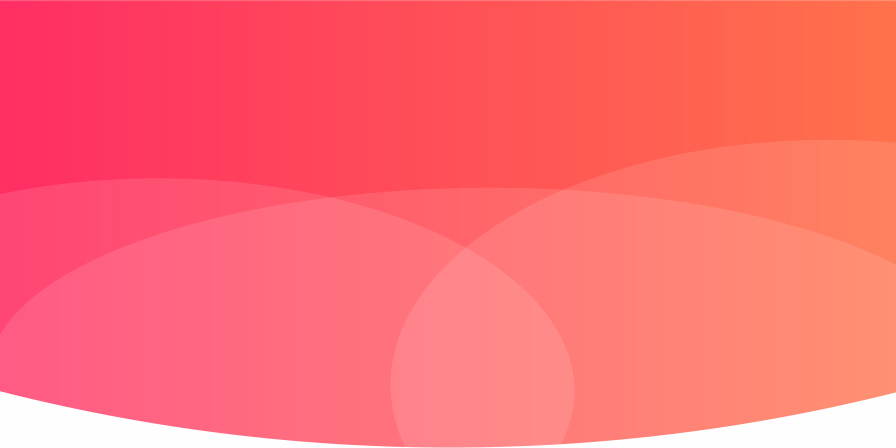
Give the GLSL for this background, as a WebGL 1 fragment shader.

```glsl
precision mediump float;
// A horizontal pink-to-orange gradient with three overlapping veils of
// translucent white ellipses, cut off below by a wide white arc.
// Ellipses use an approximate distance, so every edge is one pixel soft.

uniform vec2 u_resolution;

#define PINK vec3(1.0, 0.18, 0.39)
#define ORANGE vec3(1.0, 0.445, 0.295)
#define WHITE vec3(1.0, 0.995, 0.995)
#define VEIL_ALPHA 0.115
#define ARC_CENTER_X 1.005
#define ARC_RADIUS 4.08
#define RIM_WIDTH 0.0026
#define RIM_ALPHA 0.2

// Signed distance estimate to an axis-aligned ellipse, negative inside
float ellipseDistance(vec2 p, vec2 center, vec2 radii) {
  vec2 q = (p - center) / radii;
  float k = length(q);
  return k * (k - 1.0) / max(length(q / radii), 0.0001);
}

// Coverage of the region where the distance is negative
float coverage(float distance) {
  return clamp(0.5 - distance * u_resolution.y, 0.0, 1.0);
}

vec3 addVeil(vec3 color, vec2 p, vec2 center, vec2 radii) {
  float inside = coverage(ellipseDistance(p, center, radii));
  return mix(color, WHITE, VEIL_ALPHA * inside);
}

void main() {
  // The canvas spans 2 by 1 units
  vec2 uv = gl_FragCoord.xy / u_resolution;
  vec2 p = uv * vec2(2.0, 1.0);

  vec3 color = mix(PINK, ORANGE, uv.x);

  // Left, middle and right veils
  color = addVeil(color, p, vec2(0.352, 0.128), vec2(0.930, 0.474));
  color = addVeil(color, p, vec2(1.094, 0.164), vec2(1.120, 0.417));
  color = addVeil(color, p, vec2(1.849, 0.141), vec2(0.977, 0.547));

  // Faint light rim along the top
  color = mix(color, WHITE, RIM_ALPHA * coverage(1.0 - RIM_WIDTH - p.y));

  // White below the arc
  vec2 arcCenter = vec2(ARC_CENTER_X, ARC_RADIUS + 0.001);
  float panel = coverage(length(p - arcCenter) - ARC_RADIUS);
  gl_FragColor = vec4(mix(WHITE, color, panel), 1.0);
}
```
